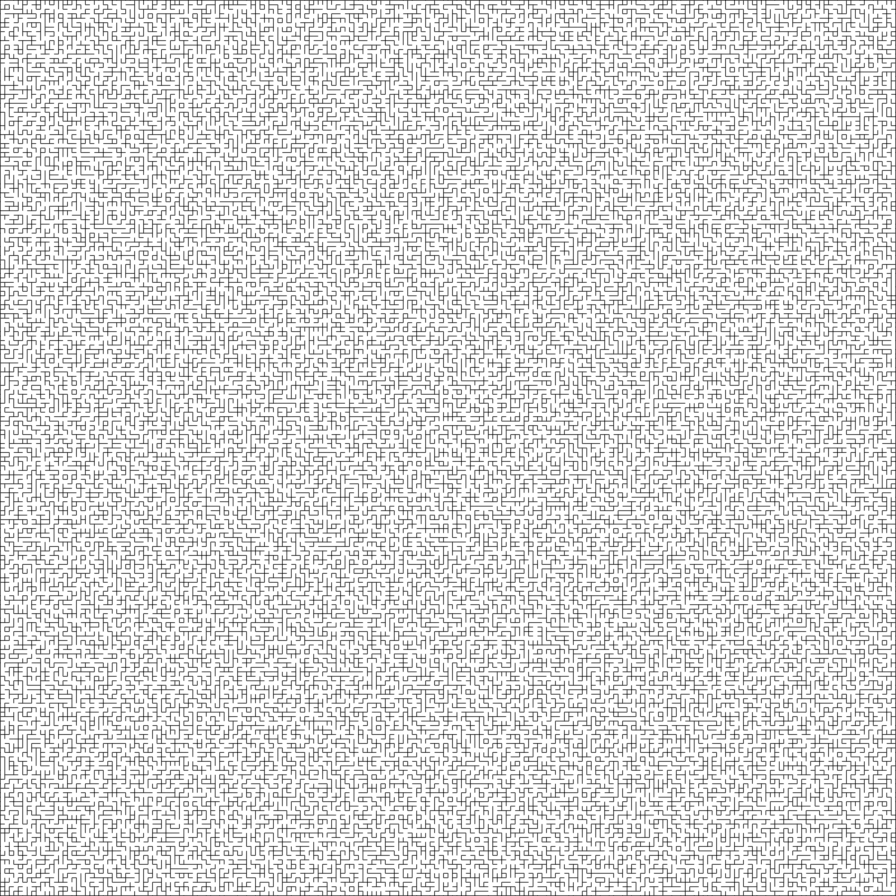
Give the GLSL for this pattern, as a Shadertoy shader.

```glsl
// Fine square maze: thin black walls on white, one random wall grown from every lattice post.

const float CELLS = 200.0;                // maze cells across the canvas
const float WALL_WIDTH = 0.145;           // wall thickness, in cells
const float FILTER_PIXELS = 1.0;          // radius of the smoothing filter, in pixels
const float MAX_FILTER = 0.42;            // upper limit of that radius, in cells
const int TURN_TRIES = 3;                 // attempts to avoid a doubled wall
const vec3 PAPER_COLOR = vec3(1.0);
const vec3 WALL_COLOR = vec3(0.0);

float hash(vec2 p) {
    return fract(sin(dot(p, vec2(127.1, 311.7))) * 43758.5453);
}

// Headings 0..3: right, up, left, down
vec2 heading(int k) {
    float side = k < 2 ? 1.0 : -1.0;
    return (k & 1) == 0 ? vec2(side, 0.0) : vec2(0.0, side);
}

int randomHeading(vec2 post) {
    return int(4.0 * hash(post)) & 3;
}

// Even posts choose freely; odd posts turn away from a neighbour that faces them
int wallHeading(vec2 post) {
    int k = randomHeading(post);
    if (mod(post.x + post.y, 2.0) < 0.5) return k;
    int turn = hash(post + 37.3) < 0.5 ? 1 : 3;
    for (int i = 0; i < TURN_TRIES; i++) {
        if (randomHeading(post + heading(k)) != ((k + 2) & 3)) break;
        k = (k + turn) & 3;
    }
    return k;
}

// 1 if a wall leaves the post along heading k
float hasWall(vec2 post, int ownHeading, int k) {
    vec2 next = post + heading(k);
    bool vertical = (k & 1) == 1;
    float line = vertical ? post.x : post.y;
    bool border = line < 0.5 || line > CELLS - 0.5;
    bool grown = ownHeading == k || wallHeading(next) == ((k + 2) & 3);
    return border || grown ? 1.0 : 0.0;
}

// Share of a tent filter of unit radius lying below t
vec2 tentShare(vec2 t) {
    t = clamp(t, -1.0, 1.0);
    return 0.5 + t - 0.5 * t * abs(t);
}

void mainImage(out vec4 fragColor, in vec2 fragCoord) {
    // Square canvas in cells, with the outer walls fully inside
    float size = min(iResolution.x, iResolution.y);
    float scale = (CELLS + WALL_WIDTH) / size;
    vec2 p = (fragCoord - 0.5 * iResolution.xy) * scale + 0.5 * CELLS;
    float radius = min(FILTER_PIXELS * scale, MAX_FILTER);

    // Only the four arms of the nearest post can reach this point
    vec2 post = floor(p + 0.5);
    vec2 d = p - post;
    int own = wallHeading(post);

    // Filtered wall profile across each axis, and share beyond the post
    vec2 profile = tentShare((d + 0.5 * WALL_WIDTH) / radius)
                 - tentShare((d - 0.5 * WALL_WIDTH) / radius);
    vec2 ahead = tentShare(d / radius);

    // Blend opposite arms, then join the two directions
    vec2 backArms = vec2(hasWall(post, own, 2), hasWall(post, own, 3));
    vec2 frontArms = vec2(hasWall(post, own, 0), hasWall(post, own, 1));
    vec2 cover = mix(backArms, frontArms, ahead) * profile.yx;
    float ink = 1.0 - (1.0 - cover.x) * (1.0 - cover.y);

    fragColor = vec4(mix(PAPER_COLOR, WALL_COLOR, ink), 1.0);
}
```
